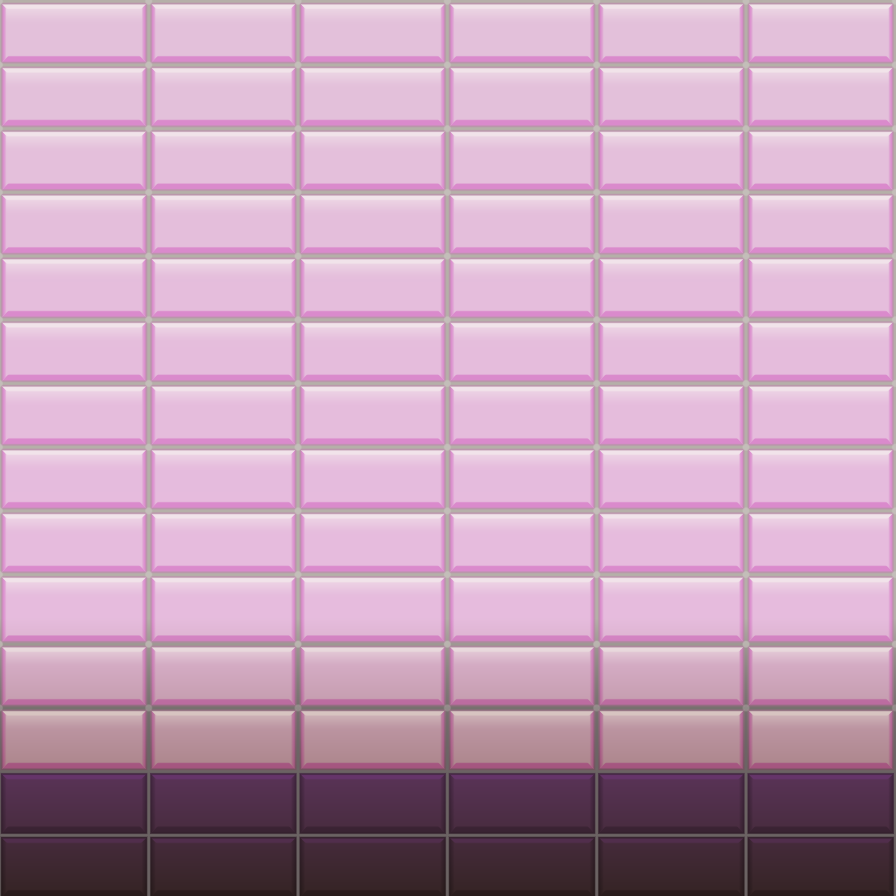
This pattern is drawn by a three.js fragment shader. Its source:

```glsl
// Glazed wall tiles, 6 across and 14 down, with mitred bevels and pale grout.
// Each tile is shaded by its distance to the four joints around it; the wall
// darkens toward the floor and ends in two rows of deep plum tiles.
varying vec2 vUv;

#define COLUMNS 6.0
#define ROW_HEIGHT 0.0711
#define LOWER_START -0.0034   // lower joint of the cropped bottom row
#define TALL_ROW vec2(0.2810, 0.3587)
#define GROUT 0.0017          // half width of the pale joint
#define RIM 0.0035            // outer end of the shaded tile rim
#define SIDE_BEVEL 0.0072
#define TOP_BEVEL 0.0085
#define BOTTOM_BEVEL 0.0098
#define SOFT 0.0011

float below(float edge, float d) {
  return 1.0 - smoothstep(edge - SOFT, edge + SOFT, d);
}

// Lower and upper joint of the row that holds height y.
vec2 rowJoints(float y) {
  if (y > TALL_ROW.x && y < TALL_ROW.y) return TALL_ROW;
  float start = y < TALL_ROW.x ? LOWER_START : TALL_ROW.y;
  float low = start + floor((y - start) / ROW_HEIGHT) * ROW_HEIGHT;
  return vec2(low, low + ROW_HEIGHT);
}

void main() {
  // Distances to the nearest joints
  vec2 joints = rowJoints(vUv.y);
  float column = fract((vUv.x + 0.0007) * COLUMNS);
  float side = min(column, 1.0 - column) / COLUMNS;
  float bottom = vUv.y - joints.x;
  float top = joints.y - vUv.y;
  float joint = min(side, min(bottom, top));

  // Light along the wall, and the plum rows at its foot
  float light = clamp((vUv.y - 0.14) / 0.17, 0.0, 1.0);
  float plum = below(LOWER_START + 2.0 * ROW_HEIGHT, vUv.y);
  float height = clamp(vUv.y / 0.135, 0.0, 1.0);

  // Face
  vec3 pink = mix(vec3(0.67, 0.52, 0.54), vec3(0.90, 0.735, 0.865), light);
  pink = mix(pink, vec3(0.89, 0.755, 0.855), smoothstep(0.45, 1.0, vUv.y));
  vec3 dark = mix(vec3(0.205, 0.14, 0.14), vec3(0.35, 0.20, 0.34), height);
  vec3 face = mix(pink, dark, plum);

  // Soft sheen under the top bevel
  vec3 shine = mix(vec3(0.79, 0.71, 0.67), vec3(0.95, 0.90, 0.92), light);
  float sheen = 1.0 - smoothstep(0.005, 0.026, top);
  vec3 color = mix(face, shine, 0.55 * sheen * (1.0 - plum));

  // Bevels, mitred where two meet
  vec3 edge = mix(vec3(0.64, 0.33, 0.49), vec3(0.855, 0.54, 0.80), light);
  edge = mix(edge, dark * 0.80, plum);
  vec3 ridge = mix(shine, mix(dark, vec3(0.42, 0.21, 0.45), 0.8 * height), plum);
  float sideMitre = below(0.0, side - min(top, bottom));
  float sideMask = below(SIDE_BEVEL, side) * sideMitre;
  float upright = 1.0 - sideMitre;
  vec3 sideColor = mix(edge, face, 0.55 * smoothstep(RIM, SIDE_BEVEL, side));
  color = mix(color, sideColor, sideMask);
  color = mix(color, ridge, 0.85 * below(TOP_BEVEL, top) * upright);
  color = mix(color, edge, below(BOTTOM_BEVEL, bottom) * upright);

  // Shaded rim, grout, and paler spots at the crossings
  vec3 rim = mix(vec3(0.45, 0.32, 0.37), vec3(0.73, 0.58, 0.67), light);
  rim = mix(rim, dark * 0.72, plum);
  vec3 grout = mix(vec3(0.42, 0.39, 0.39), vec3(0.71, 0.69, 0.66), light * light);
  float crossing = length(vec2(side, min(top, bottom)));
  float spot = below(0.0038, crossing) * light;
  color = mix(color, rim, below(RIM, joint));
  color = mix(color, grout, below(GROUT, joint));
  color = mix(color, vec3(0.78, 0.76, 0.74), 0.8 * spot);

  gl_FragColor = vec4(color, 1.0);
}
```
